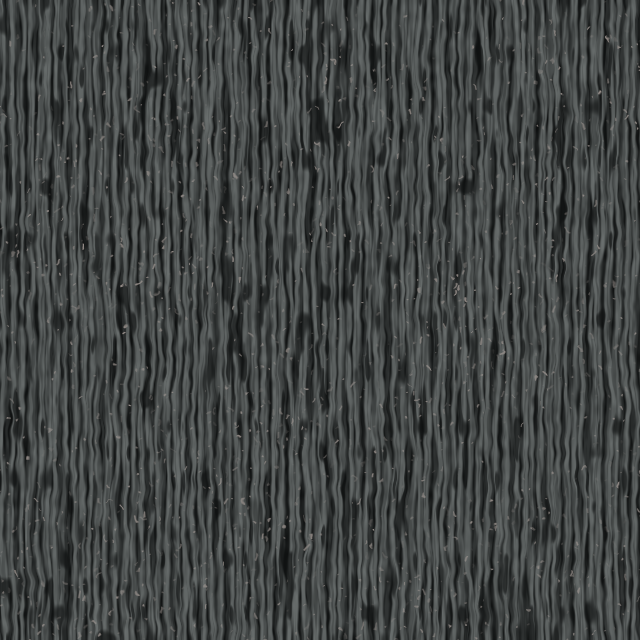
Give the GLSL for this texture, as a three.js fragment shader.

```glsl
// Dark grey thatch: dense upright ragged strands with thin black gaps and pale flecks.
varying vec2 vUv;

const vec3 GAP_COLOR = vec3(0.055, 0.063, 0.063);
const vec3 STRAND_COLOR = vec3(0.40, 0.42, 0.417);
const vec3 FLECK_COLOR = vec3(0.66, 0.62, 0.60);
const vec2 FLECK_GRID = vec2(84.0, 68.0);

float hash(vec2 p) {
  vec3 q = fract(p.xyx * 0.1031);
  q += dot(q, q.yzx + 33.33);
  return fract((q.x + q.y) * q.z);
}

float noise(vec2 p) {
  vec2 cell = floor(p);
  vec2 f = fract(p);
  f = f * f * (3.0 - 2.0 * f);
  float low = mix(hash(cell), hash(cell + vec2(1.0, 0.0)), f.x);
  float high = mix(hash(cell + vec2(0.0, 1.0)), hash(cell + vec2(1.0)), f.x);
  return mix(low, high, f.y);
}

// Height of overlapping strands: 0 in a gap, about 1 on a crest.
float strands(vec2 p, float count, float seed) {
  float x = p.x * count;
  float column = floor(x);
  float height = 0.0;
  for (float j = -1.0; j <= 1.0; j += 1.0) {
    float id = column + j;
    float shift = hash(vec2(id, seed)) * 40.0;
    float wander = noise(vec2(id, p.y * 14.0 + shift) + seed) - 0.5;
    float jitter = hash(vec2(id, seed + 5.0)) - 0.5;
    float center = id + 0.5 + 0.6 * wander + 0.3 * jitter;
    float swell = noise(vec2(id + 71.0, p.y * 30.0 + shift) + seed);
    float radius = mix(0.34, 0.68, swell);
    float profile = 1.0 - smoothstep(0.3, 1.0, abs(x - center) / radius);
    float shade = mix(0.86, 1.06, noise(vec2(id + 29.0, p.y * 24.0 + shift)));
    height = max(height, profile * shade);
  }
  return height;
}

// Short upright cracks of shadow between strands.
float slivers(vec2 p, vec2 scale) {
  return smoothstep(0.70, 0.90, noise(p * scale));
}

float segmentDistance(vec2 p, vec2 halfAxis) {
  float t = clamp(dot(p, halfAxis) / dot(halfAxis, halfAxis), -1.0, 1.0);
  return length(p - halfAxis * t);
}

// Tiny broken fibre ends, mostly dots, gathered in loose clusters.
float flecks(vec2 p, vec2 grid) {
  vec2 base = floor(p * grid);
  float cover = 0.0;
  for (float j = -1.0; j <= 1.0; j += 1.0) {
    for (float i = -1.0; i <= 1.0; i += 1.0) {
      vec2 id = base + vec2(i, j);
      vec2 offset = vec2(hash(id + 13.0), hash(id + 37.0));
      vec2 center = (id + offset) / grid;
      float chance = mix(0.08, 0.55, noise(center * 11.0));
      float present = step(hash(id + 59.0), chance);
      float angle = 1.57 + 1.8 * (hash(id + 83.0) - 0.5);
      float reach = mix(0.0002, 0.0045, pow(hash(id + 101.0), 4.0));
      vec2 halfAxis = reach * vec2(cos(angle), sin(angle));
      float d = segmentDistance(p - center, halfAxis);
      float strength = mix(0.12, 0.9, pow(hash(id + 127.0), 1.5));
      float shape = 1.0 - smoothstep(0.0, 0.0027, d);
      cover = max(cover, present * strength * shape);
    }
  }
  return cover;
}

void main() {
  // Small ragged shifts of the fibres, finer than the strands are long.
  vec2 p = vUv;
  p.x += 0.006 * (noise(vUv * vec2(14.0, 11.0)) - 0.5);
  p.x += 0.0035 * (noise(vUv * vec2(60.0, 55.0)) - 0.5);

  // Strands over finer fibres, roughened by grain and cut by slivers.
  float grain = noise(p * vec2(230.0, 75.0));
  float height = 0.58 * strands(p, 74.0, 3.0) + 0.25 * strands(p, 123.0, 21.0);
  height += 0.19 * grain;
  height *= 1.0 - 0.65 * slivers(p, vec2(125.0, 24.0));
  vec3 color = mix(GAP_COLOR, STRAND_COLOR, height);

  // Flecks bend with the fibres and show most beside the gaps.
  vec2 bend = vec2(noise(vUv * 170.0), noise(vUv * 170.0 + 47.0)) - 0.5;
  float fleck = flecks(vUv + 0.005 * bend, FLECK_GRID);
  color = mix(color, FLECK_COLOR, fleck * mix(1.0, 0.65, height));
  gl_FragColor = vec4(color, 1.0);
}
```
